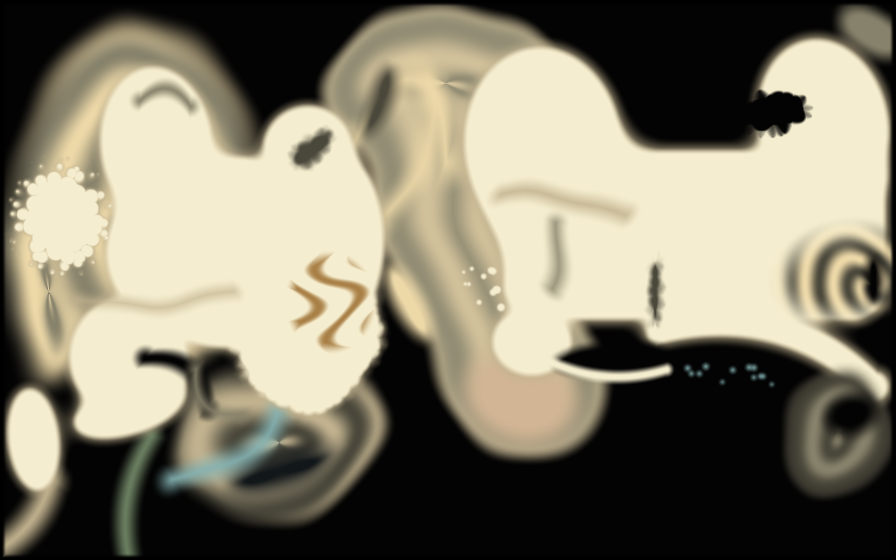
Give the GLSL for this background, as a Shadertoy shader.

```glsl
// Marbled cream ink drifting over black, with smoky folds and teal glints.
// Bent ribbons and ovals are merged into masses, then painted back to front
// on a 160 x 100 plane; layered sines warp them, cellular noise frays edges.

const vec2 SIZE  = vec2(160, 100);
const vec3 CREAM = vec3(.96, .93, .81);
const vec3 PEACH = vec3(.93, .85, .66);
const vec3 SAND  = vec3(.76, .70, .56);
const vec3 OLIVE = vec3(.53, .51, .42);
const vec3 SHADE = vec3(.29, .28, .23);
const vec3 NIGHT = vec3(.01);
const vec3 TEAL  = vec3(.52, .70, .70);
const vec3 AMBER = vec3(.62, .44, .20);

vec2 hash2(vec2 p) {
    return fract(sin(vec2(dot(p, vec2(127.1, 311.7)), dot(p, vec2(269.5, 183.3)))) * 437.5);
}

// Distance to the nearest scattered cell point
float cells(vec2 p) {
    float nearest = 2.;
    for (int k = 0; k < 9; k++) {
        vec2 cell = floor(p) + vec2(k % 3 - 1, k / 3 - 1);
        nearest = min(nearest, length(cell + hash2(cell) - p));
    }
    return nearest;
}

vec2 warp(vec2 p) {
    float freq = .12, amp = 1.2;
    for (int i = 0; i < 3; i++) {
        p += amp * vec2(sin(p.y * freq + 1.), cos(p.x * freq));
        freq *= 1.9;
        amp *= .5;
    }
    return p;
}

// Oval given as centre and radii
float oval(vec2 p, vec4 o) {
    p += .001 - o.xy;
    float k = length(p / o.zw);
    return k * (k - 1.) / length(p / (o.zw * o.zw));
}

// The same, tilted counterclockwise
float oval(vec2 p, vec4 o, float tilt) {
    float c = cos(tilt), s = sin(tilt);
    return oval(mat2(c, -s, s, c) * (p - o.xy) + o.xy, o);
}

// Distance to a line from e.xy to e.zw, bowed to its left by bend
float ribbon(vec2 p, vec4 e, float bend) {
    vec2 d = e.zw - e.xy;
    float h = clamp(dot(p - e.xy, d) / dot(d, d), 0., 1.);
    return length(p - e.xy - d * h - vec2(-d.y, d.x) * bend * 4. * h * (1. - h));
}

float join(float a, float b, float k) {
    float h = max(k - abs(a - b), 0.) / k;
    return min(a, b) - h * h * k * .25;
}

void paint(inout vec3 col, vec3 ink, float d, float soft) {
    col = mix(col, ink, 1. - smoothstep(-soft, soft, d));
}

vec3 bands(vec3 dark, vec3 light, float t) {
    return mix(dark, light, .5 + .5 * sin(t));
}

void mainImage(out vec4 fragColor, in vec2 fragCoord) {
    vec2 p = fragCoord / iResolution.xy * SIZE;
    vec2 w = warp(p);
    float fray = cells(p * .45) - .5;
    vec3 col = NIGHT;

    // Smoke behind the left mass and the top right corner
    float d = join(oval(w, vec4(24, 63, 23, 33)), oval(w, vec4(9, 48, 8, 17)), 5.);
    paint(col, bands(OLIVE, PEACH, d * .5 + w.y * .09), d + 1.5, 4.);
    paint(col, OLIVE, oval(w, vec4(155, 95, 6, 4), -.3), 2.);

    // Central plume with its curl and rosy lower fold
    d = join(oval(w, vec4(79, 84, 22, 14)), ribbon(w, vec4(77, 78, 92, 33), 0.) - 14., 4.);
    d = join(d, oval(p, vec4(96, 30, 12, 11), .3), 3.);
    paint(col, bands(OLIVE, SAND, d * .55 + .5) * 1.08, d, 1.8);
    paint(col, PEACH, ribbon(w, vec4(62, 74, 79, 70), .75) - 2.5, 4.);
    paint(col, PEACH, ribbon(w, vec4(76, 85, 70, 60), .1) - 1.5, 3.);
    paint(col, SHADE, oval(w, vec4(67, 81, 2, 6), -.4), 2.);
    paint(col, vec3(.82, .71, .58), oval(p, vec4(93, 29, 10, 8), -.3), 3.5);
    paint(col, PEACH, oval(p, vec4(73, 46, 2.5, 7), .5), 2.);

    // Lower left eddy, green stem and pale wisp
    d = oval(w, vec4(49, 22, 19, 14), .2);
    paint(col, bands(SHADE, SAND, d * .6 + w.x * .12), d, 2.);
    paint(col, vec3(.07, .09, .10), oval(w, vec4(50, 17, 9, 3), .4), 3.);
    paint(col, TEAL, ribbon(w, vec4(31, 14, 49, 27), -.15) - 1.5, 2.5);
    paint(col, vec3(.42, .50, .38), ribbon(p, vec4(27, 22, 23, 0), -.1) - 1.5, 1.8);
    paint(col, SAND, ribbon(p, vec4(0, 2, 9, 14), -.1) - 2., 2.5);

    // Left cream mass
    d = join(oval(p, vec4(28, 74, 10, 14), .1), oval(p, vec4(41, 55, 22, 17)), 5.);
    d = join(d, oval(p, vec4(55, 73, 8, 8)), 3.);
    d = join(d, oval(p, vec4(58, 57, 10.5, 17)), 3.);
    d = join(d, oval(w, vec4(54, 41, 13, 13)) + fray, 3.);
    d = join(d, oval(p, vec4(23, 36, 10.5, 11), .3), 2.);
    d = join(d, oval(p, vec4(23, 27, 10, 4.5), .3), 3.);
    d = join(d, oval(p, vec4(6, 21.5, 4.5, 9), .1), 3.);
    d = min(d, oval(p, vec4(11, 61, 7, 8)) + 5. * fray);
    paint(col, SAND, d - .4, 1.6);
    paint(col, CREAM, d, .7);

    // Hollows and amber veins inside it
    paint(col, OLIVE, ribbon(p, vec4(25, 82, 34, 81), .3) - 1., 1.3);
    paint(col, SHADE, oval(w, vec4(55, 75, 4, 2), .8) + fray, 1.);
    paint(col, SAND, ribbon(w, vec4(14, 46, 42, 48), -.08) - .5, 2.);
    paint(col, NIGHT, ribbon(p, vec4(26, 36, 37, 27), .25) - 1.5, 1.3);
    paint(col, OLIVE, ribbon(p, vec4(35, 34, 43, 26), -.3) - 1., 1.8);
    d = max(oval(p, vec4(59, 46, 7, 8)), 2. * sin(w.x * .8 + 3. * sin(w.y * .5)) + 1.2);
    paint(col, AMBER, d, 1.4);

    // Right cream mass: head, body, shoulder and trailing folds
    vec2 box = abs(p - vec2(124, 58)) - vec2(28, 9);
    d = length(max(box, 0.)) + min(max(box.x, box.y), 0.) - 6.;
    d = join(d, oval(p, vec4(97, 74, 14, 17.5), .1), 7.);
    d = join(d, oval(p, vec4(147, 78, 11.5, 15), .2), 4.);
    d = join(d, oval(p, vec4(95, 39, 7, 6)), 3.);
    d = join(d, ribbon(p, vec4(118, 41, 156, 31), .14) - 2.5, 3.);
    paint(col, SAND, d - .6, 1.8);
    paint(col, CREAM, d, .7);
    paint(col, NIGHT, oval(p, vec4(138, 80, 6, 3.5), .1) + 2. * fray, .6);

    // Creases through the body, then the dark slot and its bright lip
    paint(col, SAND, ribbon(w, vec4(90, 65, 113, 63), .06) - 1., 2.);
    paint(col, OLIVE, ribbon(w, vec4(101, 61, 99, 49), .1) - .8, 2.);
    paint(col, SHADE, oval(p, vec4(117, 48, .9, 5)) + fray, 1.);
    paint(col, NIGHT, oval(p, vec4(109, 36, 10, 2.8), .1), 1.2);
    paint(col, CREAM, ribbon(p, vec4(97, 36, 119, 34), -.1) - .9, .7);

    // Two curls at the right
    vec2 c = w - vec2(156, 50);
    float turn = length(c) * 1.2 + atan(c.y, -c.x) * 2.;
    paint(col, bands(SHADE, PEACH, turn), oval(p, vec4(151, 51, 11, 7), .2), 3.5);
    paint(col, NIGHT, oval(p, vec4(156, 50, 1.5, 4)), 1.5);
    d = oval(w, vec4(149, 23, 9, 11), -.2);
    paint(col, bands(SHADE, OLIVE, d * 1.1), d, 2.);
    paint(col, NIGHT, oval(p, vec4(152, 26, 4.5, 3.5), .3), 2.);

    // Scattered cream drops and teal glints
    for (int i = 0; i < 12; i++) {
        vec2 h = hash2(vec2(i, 7));
        paint(col, CREAM, length(p - vec2(82, 40) - h * vec2(8, 13)) - .2 - .5 * h.x, .3);
        paint(col, TEAL, length(p - vec2(121, 29) - h * vec2(18, 6)) - .4 * h.y, .7);
    }

    // Thin dark border
    vec2 rim = min(p, SIZE - p);
    col *= smoothstep(.3, 1.2, min(rim.x, rim.y));
    fragColor = vec4(col, 1);
}
```
